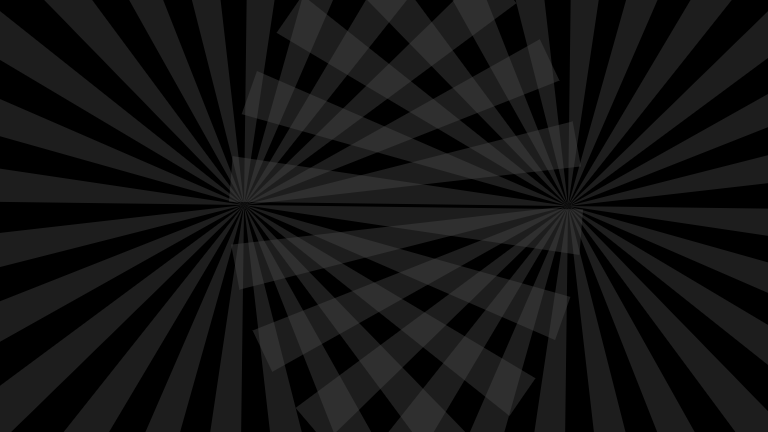
Write a Shadertoy shader that draws this background.

```glsl
// Two overlapping translucent grey sunbursts with square-cut rays on black.

const float TAU = 6.28318531;

// Lengths are in canvas heights, measured from the canvas centre.
const vec2  LEFT_HUB   = vec2(-0.324, 0.0255);
const vec2  RIGHT_HUB  = vec2( 0.426, 0.0230);
const float RAY_COUNT  = 24.0;
const float RAY_LENGTH = 0.783;
const float RAY_HALF   = 0.0675;  // half of a ray's opening angle, radians
const float RAY_TURN   = 0.1815;  // direction of the first ray, radians
const vec3  RAY_COLOR  = vec3(0.295);
const float RAY_ALPHA  = 0.39;
const vec3  BACKDROP   = vec3(0.0);

// Smooth coverage of a shape from its signed distance.
float coverage(float dist, float pixel) {
    return clamp(0.5 - dist / pixel, 0.0, 1.0);
}

// Coverage of a ring of wedges, each closed by a straight edge.
float sunburst(vec2 p, float pixel) {
    // Fold the plane into one sector centred on a ray.
    float sector = TAU / RAY_COUNT;
    float angle = atan(p.y, p.x) - RAY_TURN;
    angle = abs(mod(angle + 0.5 * sector, sector) - 0.5 * sector);

    float radius = length(p);
    float side = radius * sin(angle - RAY_HALF);
    float end = radius * cos(angle) - RAY_LENGTH;
    return coverage(max(side, end), pixel);
}

void mainImage(out vec4 fragColor, in vec2 fragCoord) {
    float pixel = 1.0 / iResolution.y;
    vec2 p = (fragCoord - 0.5 * iResolution.xy) * pixel;

    // Layer both bursts so their crossings brighten.
    vec3 color = BACKDROP;
    color = mix(color, RAY_COLOR, RAY_ALPHA * sunburst(p - LEFT_HUB, pixel));
    color = mix(color, RAY_COLOR, RAY_ALPHA * sunburst(p - RIGHT_HUB, pixel));
    fragColor = vec4(color, 1.0);
}
```
